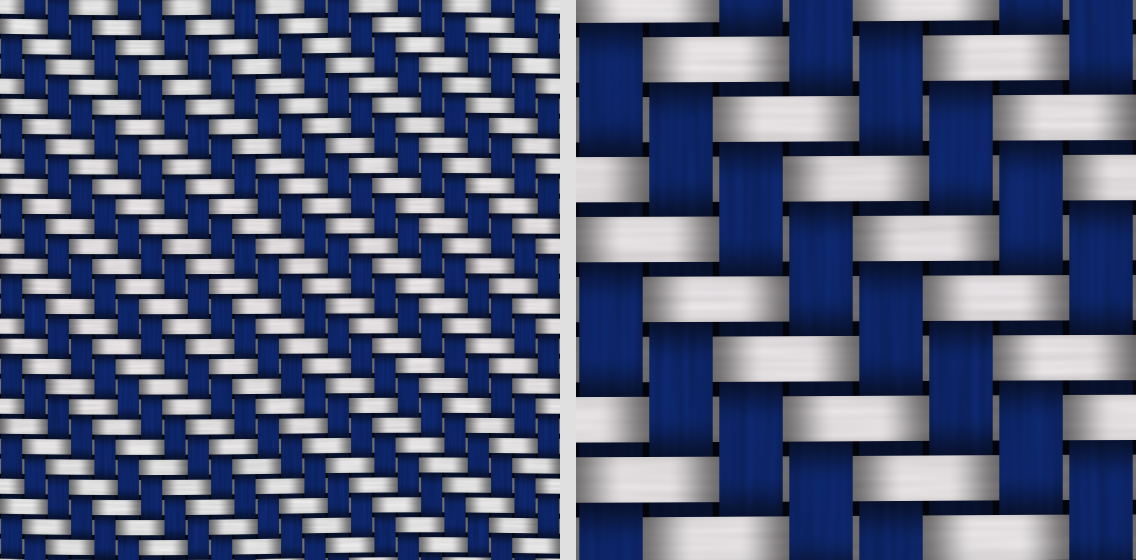
Left, the full canvas; right, a detail of the centre.
Reproduce this pattern procedurally as a Shadertoy shader.

```glsl
// A 2/2 twill weave: pale horizontal bands float over and under dark blue
// vertical strips. Each cell picks which strand lies on top; shading follows
// the distance from the middle of a float, with wrapped noise for brushed grain.

const float TAU = 6.2831853;
const float COLUMNS = 24.0;
const float ROWS = 28.0;
const float FLOAT_PERIOD = 4.0;
const float STRIP_HALF = 0.453;   // half width of a blue strip, in columns
const float BAND_HALF = 0.378;    // half height of a pale band, in rows
const float ROW_SHIFT = 0.19;     // offset of the first row from the top

const vec3 GROUND = vec3(0.015, 0.02, 0.04);
const vec3 BLUE_DEEP = vec3(0.03, 0.065, 0.17);
const vec3 BLUE_LIT = vec3(0.05, 0.145, 0.405);
const vec3 PALE_DEEP = vec3(0.43);
const vec3 PALE_LIT = vec3(0.885);
const vec3 WARM_TINT = vec3(1.0, 0.98, 0.99);

float hash(vec2 p) {
    vec3 q = fract(p.xyx * vec3(0.1031, 0.1030, 0.0973));
    q += dot(q, q.yzx + 33.33);
    return fract((q.x + q.y) * q.z);
}

// Dot product of a lattice gradient with the offset from its corner.
float cornerSlope(vec2 cell, vec2 corner, vec2 f, vec2 period) {
    float angle = TAU * hash(mod(cell + corner, period));
    return dot(vec2(cos(angle), sin(angle)), f - corner);
}

// Gradient noise that wraps after a whole number of lattice cells.
float wrapNoise(vec2 uv, vec2 period) {
    vec2 p = uv * period;
    vec2 cell = floor(p);
    vec2 f = p - cell;
    vec2 w = f * f * f * (f * (f * 6.0 - 15.0) + 10.0);
    float low = mix(cornerSlope(cell, vec2(0, 0), f, period),
                    cornerSlope(cell, vec2(1, 0), f, period), w.x);
    float high = mix(cornerSlope(cell, vec2(0, 1), f, period),
                     cornerSlope(cell, vec2(1, 1), f, period), w.x);
    return mix(low, high, w.y);
}

// Signed distance from the nearest float centre along a strand.
float fromFloatCentre(float along, float centre) {
    float halfPeriod = 0.5 * FLOAT_PERIOD;
    return mod(along - centre + halfPeriod, FLOAT_PERIOD) - halfPeriod;
}

// Anti-aliased coverage of a strand centred in its unit cell.
float strandMask(float across, float halfWidth, float pixel) {
    return clamp((halfWidth - abs(across)) / pixel + 0.5, 0.0, 1.0);
}

// Light along a float: 1 in the middle, 0 where it dives under.
float floatLight(float d, float inner, float outer) {
    return 1.0 - smoothstep(inner, outer, abs(d));
}

// Slight falloff towards the long edges of a strand.
float edgeRounding(float across, float halfWidth) {
    float t = across / halfWidth;
    return 1.0 - 0.07 * t * t * t * t;
}

// Gentle sideways-varying drift of the rows.
float rowDrift(vec2 uv) {
    return (0.0017 + 0.001 * cos(TAU * uv.y)) * sin(TAU * uv.x);
}

void mainImage(out vec4 fragColor, in vec2 fragCoord) {
    vec2 uv = fragCoord / iResolution.xy;
    vec2 counts = vec2(COLUMNS, ROWS);
    vec2 pixel = counts / iResolution.xy;

    // Weave coordinates; rows are counted downwards.
    vec2 drifted = vec2(uv.x, 1.0 - uv.y - rowDrift(uv));
    vec2 weave = drifted * counts + vec2(0.0, ROW_SHIFT);
    vec2 cell = floor(weave);
    vec2 local = weave - cell - 0.5;
    vec2 strand = mod(cell, counts);

    // Float centres step by one column on every row.
    float bandDist = fromFloatCentre(weave.x, cell.y);
    float stripDist = fromFloatCentre(weave.y, cell.x + 3.0);
    bool bandOnTop = abs(fromFloatCentre(cell.x + 0.5, cell.y)) < 1.0;

    // Blue strips with lengthwise grain.
    float stripGrain = wrapNoise(uv, vec2(216.0, 10.0))
                     + 0.6 * wrapNoise(uv, vec2(96.0, 6.0));
    vec3 blue = mix(BLUE_DEEP, BLUE_LIT, floatLight(stripDist, 0.4, 1.25));
    blue *= edgeRounding(local.x, STRIP_HALF) * (1.0 + 0.16 * stripGrain);
    blue *= 0.98 + 0.04 * hash(vec2(strand.x, 7.0));

    // Pale bands with crosswise grain and a faint warm zone at mid height.
    float bandGrain = wrapNoise(drifted, vec2(10.0, 224.0))
                    + 0.6 * wrapNoise(drifted, vec2(14.0, 112.0));
    vec3 pale = mix(PALE_DEEP, PALE_LIT, floatLight(bandDist, 0.3, 1.1));
    pale *= edgeRounding(local.y, BAND_HALF) * (1.0 + 0.06 * bandGrain);
    pale *= 0.99 + 0.02 * hash(vec2(3.0, strand.y));
    pale *= mix(vec3(1.0), WARM_TINT, 0.5 - 0.5 * cos(TAU * uv.y));

    // Lay the lower strand first, then the upper one.
    float stripCover = strandMask(local.x, STRIP_HALF, pixel.x);
    float bandCover = strandMask(local.y, BAND_HALF, pixel.y);
    vec3 color = bandOnTop ? mix(GROUND, blue, stripCover) : mix(GROUND, pale, bandCover);
    color = bandOnTop ? mix(color, pale, bandCover) : mix(color, blue, stripCover);

    fragColor = vec4(color, 1.0);
}
```
